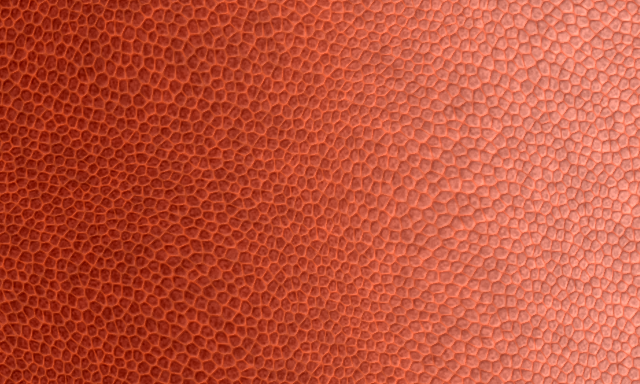
Give the GLSL for this texture, as a WebGL 1 fragment shader.

```glsl
precision highp float;
// Pebbled orange leather: rounded dark grains between raised ridges, with a soft sheen from the right.
uniform vec2 u_resolution;

vec2 hash2(vec2 p) {
  vec3 q = fract(p.xyx * vec3(0.1031, 0.1030, 0.0973));
  q += dot(q, q.yzx + 33.33);
  return fract((q.xx + q.yz) * q.zy);
}

float noise(vec2 p) {
  vec2 i = floor(p), f = fract(p);
  f = f * f * (3.0 - 2.0 * f);
  float low = mix(hash2(i).x, hash2(i + vec2(1.0, 0.0)).x, f.x);
  float high = mix(hash2(i + vec2(0.0, 1.0)).x, hash2(i + 1.0).x, f.x);
  return mix(low, high, f.y);
}

// Jittered grain centre, with every other row staggered
vec2 grainCentre(vec2 cell) {
  float stagger = 0.5 * mod(cell.y, 2.0) - 0.25;
  return cell + 0.5 + vec2(stagger, 0.0) + 0.55 * (hash2(cell + 70.0) - 0.5);
}

// Returns the offset from the nearest centre and a rounded distance to the border
vec3 grain(vec2 p) {
  vec2 base = floor(p), nearest = vec2(0.0);
  float best = 9.0;
  for (int j = -1; j <= 1; j++) {
    for (int i = -1; i <= 1; i++) {
      vec2 r = grainCentre(base + vec2(i, j)) - p;
      if (dot(r, r) < best) {
        best = dot(r, r);
        nearest = r;
      }
    }
  }
  float sum = 0.0;
  for (int j = -2; j <= 2; j++) {
    for (int i = -2; i <= 2; i++) {
      vec2 r = grainCentre(base + vec2(i, j)) - p;
      vec2 gap = r - nearest;
      if (dot(gap, gap) > 0.0001) {
        sum += exp(-15.0 * dot(0.5 * (r + nearest), normalize(gap)));
      }
    }
  }
  return vec3(-nearest, -log(sum) / 15.0);
}

// Blend of three tones from shade to sheen
vec3 ramp(vec3 shade, vec3 middle, vec3 sheen, float t) {
  return mix(mix(shade, middle, min(2.0 * t, 1.0)), sheen, max(2.0 * t - 1.0, 0.0));
}

void main() {
  vec2 uv = gl_FragCoord.xy / u_resolution;
  vec2 p = gl_FragCoord.xy / u_resolution.y;

  // Slightly bent rows of grains
  vec2 bend = vec2(noise(p * 3.0), noise(p * 3.0 + 19.0)) - 0.5;
  vec2 q = mat2(0.97, 0.24, -0.24, 0.97) * (p + 0.07 * bend) * 35.0 + 20.0;
  vec3 g = grain(q);

  // Broad light across the hide
  float sheen = uv.x + 0.1 * (uv.y - 0.5) + 0.04 * (noise(p * 3.0 + 5.0) - 0.5);
  sheen = smoothstep(0.08, 0.98, sheen);

  // Grain and ridge colours, with ridges of uneven strength
  vec3 grainColor = ramp(vec3(0.55, 0.13, 0.06), vec3(0.74, 0.30, 0.21), vec3(0.91, 0.56, 0.49), sheen);
  vec3 ridgeColor = ramp(vec3(0.73, 0.25, 0.11), vec3(0.86, 0.36, 0.22), vec3(0.92, 0.45, 0.34), sheen);
  ridgeColor *= 1.0 + 0.16 * (noise(q * 1.7 + 60.0) - 0.5);
  float inside = smoothstep(-0.02, 0.17, g.z);
  vec3 color = mix(ridgeColor, grainColor, inside);

  // Lit and shaded sides of each grain rim
  float rim = smoothstep(-0.07, 0.07, g.z) * (1.0 - smoothstep(0.1, 0.28, g.z));
  float facing = dot(g.xy / (length(g.xy) + 0.05), vec2(0.75, -0.66));
  color += rim * facing * mix(0.11, 0.15, sheen) * vec3(1.0, 0.85, 0.75);

  // Mottled pores, tonal variety and fine grit
  float pores = noise(q * 4.5) - 0.5;
  color += inside * pores * vec3(0.15, 0.13, 0.12);
  color *= 1.0 + 0.09 * (noise(q * 0.8 + 40.0) - 0.5);
  color += 0.05 * (noise(p * 280.0) - 0.5);

  gl_FragColor = vec4(clamp(color, 0.0, 1.0), 1.0);
}
```
